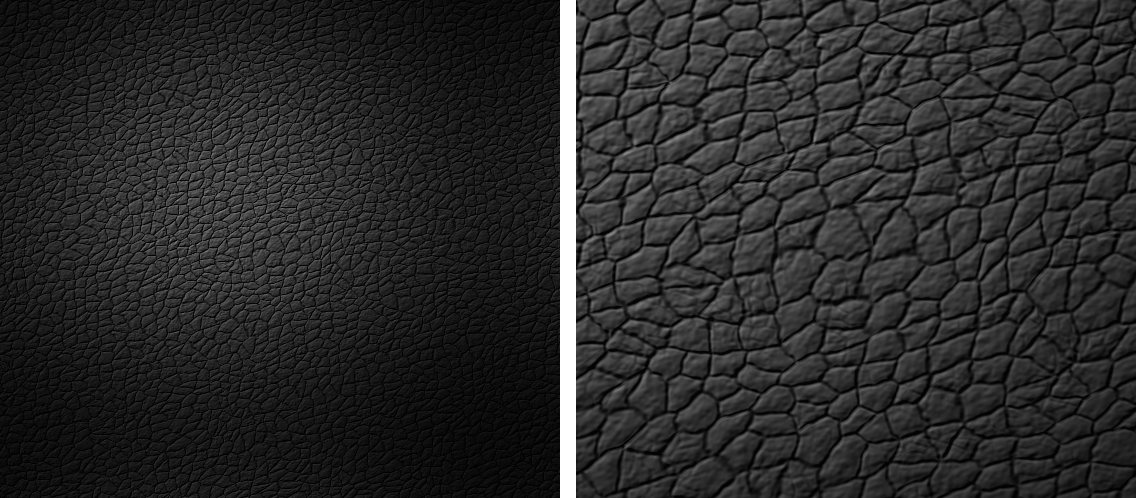
Left, the full canvas; right, a detail of the centre.
Give the GLSL for this texture, as a WebGL 1 fragment shader.

```glsl
precision highp float;
// Black pebbled leather: finely creased grains lit from the upper left under a soft pool of light.
uniform vec2 u_resolution;

#define GRAINS vec2(44.0, 52.0)      // grains per tile, multiples of 4
#define TILT 16.0                    // rows climbed across the tile, multiple of 4
#define WARP 0.6                     // irregularity of the grain layout
#define JITTER 0.8                   // scatter of the grain seeds
#define CREASE_WIDTH 0.11            // in grains
#define RELIEF 0.98                  // strength of the slanted light
#define LIGHT_STEP vec2(-0.0014, 0.0019)
#define GLOW_CENTRE vec2(0.40, 0.60)
#define LEATHER vec3(0.258, 0.260, 0.258)
#define TAU 6.2831853

// Wraps a lattice cell on the sheared tile
vec2 wrapCell(vec2 cell, float scale) {
  vec2 size = GRAINS * scale;
  float turns = floor((cell.x + 0.5) / size.x);
  cell.y += turns * TILT * scale;
  return mod(cell + 0.5, size) - 0.5;
}

vec2 hash2(vec2 cell) {
  vec3 p = fract(cell.xyx * vec3(0.1031, 0.1030, 0.0973));
  p += dot(p, p.yzx + 33.33);
  return fract((p.xx + p.yz) * p.zy);
}

// Two channels of smooth wrapping value noise
vec2 noise2(vec2 grainPos, float scale) {
  vec2 p = grainPos * scale;
  vec2 cell = floor(p);
  vec2 f = p - cell;
  f = f * f * (3.0 - 2.0 * f);
  vec2 a = hash2(wrapCell(cell, scale));
  vec2 b = hash2(wrapCell(cell + vec2(1.0, 0.0), scale));
  vec2 c = hash2(wrapCell(cell + vec2(0.0, 1.0), scale));
  vec2 d = hash2(wrapCell(cell + vec2(1.0, 1.0), scale));
  return mix(mix(a, b, f.x), mix(c, d, f.x), f.y);
}

vec2 seedOffset(vec2 cell, vec2 p, float scale) {
  return cell + 0.5 + JITTER * (hash2(wrapCell(cell, scale)) - 0.5) - p;
}

// Distance to the nearest border between grains
float borderDistance(vec2 grainPos, float scale) {
  vec2 p = grainPos * scale;
  vec2 cell = floor(p);
  vec2 nearest = vec2(9.0);
  for (int j = -1; j <= 1; j++) {
    for (int i = -1; i <= 1; i++) {
      vec2 seed = seedOffset(cell + vec2(float(i), float(j)), p, scale);
      if (dot(seed, seed) < dot(nearest, nearest)) nearest = seed;
    }
  }
  float border = 1.0;
  vec2 home = floor(p + nearest);
  for (int j = -1; j <= 1; j++) {
    for (int i = -1; i <= 1; i++) {
      vec2 seed = seedOffset(home + vec2(float(i), float(j)), p, scale);
      vec2 across = seed - nearest;
      float gap = length(across);
      if (gap > 0.001) border = min(border, 0.5 * dot(seed + nearest, across) / gap);
    }
  }
  return max(border, 0.0);
}

// x: height, y: openness away from creases
vec2 leatherSurface(vec2 uv) {
  vec2 q = vec2(GRAINS.x * uv.x, GRAINS.y * uv.y - TILT * uv.x);
  vec2 bend = noise2(q, 0.25) - 0.5;
  vec2 kink = noise2(q, 1.0) - 0.5;
  vec2 frill = noise2(q, 4.0) - 0.5;
  vec2 warped = q + WARP * (1.9 * bend + 0.6 * kink) + 0.11 * frill;

  float border = borderDistance(warped, 1.0);
  vec2 variety = noise2(q + 0.5, 1.0);
  float crease = smoothstep(0.0, CREASE_WIDTH * (0.7 + 0.6 * variety.x), border);
  float dome = smoothstep(0.0, 0.42, border);
  float fold = smoothstep(0.0, 0.2, borderDistance(warped + 0.37, 2.0));
  fold = mix(1.0, fold, smoothstep(0.2, 0.8, variety.y));
  float wrinkles = frill.x + 0.7 * noise2(q, 8.0).y;

  float height = 0.5 * crease + 0.62 * dome + 0.3 * fold + 0.62 * wrinkles;
  float openness = crease * mix(0.75, 1.0, fold);
  return vec2(height, openness);
}

// Pool of light that repeats with the tile
float glow(vec2 uv) {
  vec2 wave = 0.5 + 0.5 * cos(TAU * (uv - GLOW_CENTRE));
  return (0.40 + 0.60 * wave.x) * (0.34 + 0.66 * wave.y);
}

void main() {
  vec2 uv = gl_FragCoord.xy / u_resolution;
  vec2 surface = leatherSurface(uv);
  float slope = surface.x - leatherSurface(uv + LIGHT_STEP).x;

  // Lit crease edges still glint where the pool of light fades
  float light = glow(uv);
  float glint = RELIEF * slope * mix(light, 0.4, 0.2);
  float body = mix(0.5, 1.0, surface.y) * light;
  float shade = max(body + glint, 0.05 * light);
  gl_FragColor = vec4(LEATHER * shade + 0.004, 1.0);
}
```
